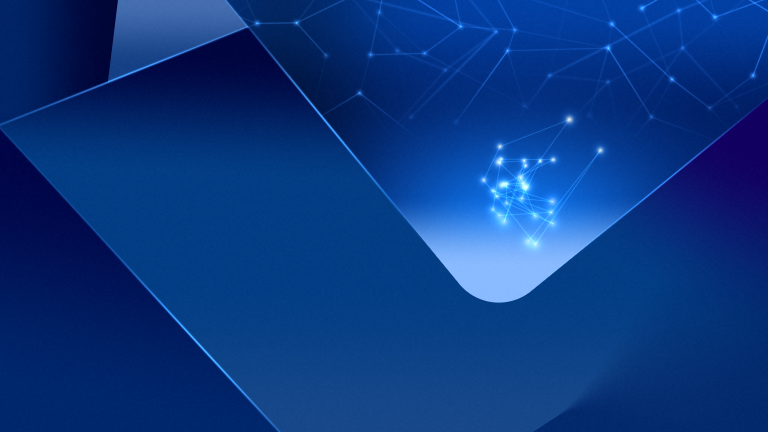
Reproduce this background procedurally as a WebGL 1 fragment shader.

```glsl
precision highp float;
// Overlapping deep blue panels around a rounded V-shaped window.
// Half-plane distances cut the panels; the window holds a radial glow,
// a jittered cell network and a scattered cluster of warm lights.
uniform vec2 u_resolution;

float hash(vec2 p) {
  p = fract(p * vec2(0.1031, 0.1137));
  p += dot(p, p.yx + 33.33);
  return fract((p.x + p.y) * p.x * 17.0);
}

vec2 hash2(vec2 p) {
  return vec2(hash(p + 3.7), hash(p.yx + 41.3));
}

// Antialiased coverage of a signed distance, positive inside
float cover(float d) {
  return clamp(d * u_resolution.y + 0.5, 0.0, 1.0);
}

float bell(float x, float width) {
  return exp(-x * x / (width * width));
}

float segment(vec2 p, vec2 a, vec2 b) {
  vec2 ab = b - a;
  return length(p - a - ab * clamp(dot(p - a, ab) / dot(ab, ab), 0.0, 1.0));
}

vec2 node(vec2 cell, vec2 size) {
  return (cell + 0.1 + 0.8 * hash2(cell)) * size;
}

// Nodes joined to two neighbours in the next column
float network(vec2 p, vec2 size, float thickness) {
  vec2 home = floor(p / size);
  float light = 0.0;
  for (int i = -1; i <= 1; i++) {
    for (int j = -1; j <= 1; j++) {
      vec2 cell = home + vec2(float(i), float(j));
      vec2 a = node(cell, size);
      float strength = hash(cell + 19.0);
      float step1 = floor(hash(cell + 7.0) * 3.0) - 1.0;
      vec2 b = node(cell + vec2(1.0, step1), size);
      vec2 c = node(cell + vec2(0.0, 1.0), size);
      light += 0.55 * strength * bell(segment(p, a, b), thickness);
      light += 0.3 * (1.0 - strength) * bell(segment(p, a, c), thickness);
      light += (0.3 + 0.6 * strength) * bell(length(p - a), 0.0065);
    }
  }
  return light;
}

vec3 windowColor(vec2 p) {
  vec3 color = mix(vec3(0.0, 0.11, 0.38), vec3(0.01, 0.25, 0.64), smoothstep(0.72, 1.0, p.y));
  color *= 1.0 - 0.4 * bell(p.x - 0.65, 0.22);
  float glow = exp(-dot((p - vec2(1.2, 0.45)) / vec2(0.34, 0.25), (p - vec2(1.2, 0.45)) / vec2(0.34, 0.25)));
  color = mix(color, vec3(0.06, 0.47, 0.95), glow);
  color = mix(color, vec3(0.54, 0.73, 1.0), 1.0 - smoothstep(0.38, 0.55, p.y));

  // Network across the top
  float band = smoothstep(0.67, 0.88, p.y + 0.03 * sin(p.x * 9.0));
  float links = network(p, vec2(0.16, 0.1), 0.0018);
  links += 0.45 * network(p * mat2(0.94, 0.34, -0.34, 0.94) + 5.0, vec2(0.23, 0.13), 0.003);
  color += vec3(0.3, 0.56, 0.8) * links * band * 0.75;

  // Warm lights joined by faint threads
  vec2 previous = vec2(1.2, 0.6);
  for (int i = 0; i < 30; i++) {
    float k = float(i);
    vec2 h = hash2(vec2(k * 7.3 + 2.0, k * 3.1 + 11.0));
    vec2 spread = vec2(0.22, 0.3) * (0.65 + 0.7 * step(23.5, k));
    vec2 lamp = vec2(1.22, 0.58) + (h - 0.5) * spread * vec2(1.2, 1.0);
    float size = 0.004 + 0.004 * hash(vec2(k, 5.0));
    float d = length(p - lamp);
    color += vec3(0.2, 0.4, 0.5) * 0.3 * bell(segment(p, previous, lamp), 0.0014);
    color += vec3(0.15, 0.3, 0.4) * 0.5 * bell(d, size * 2.2);
    color = mix(color, vec3(0.93, 0.94, 0.9), (0.4 + 0.55 * h.y) * bell(d, size));
    previous = lamp;
  }
  return color;
}

vec3 panelColor(vec2 p) {
  vec3 color = mix(vec3(0.09, 0.28, 0.54), vec3(0.01, 0.24, 0.52), smoothstep(0.0, 0.35, p.y));
  color = mix(color, vec3(0.0, 0.02, 0.25), smoothstep(0.6, 0.9, p.y + 0.04 * p.x));
  // Purple corner and lower fold on the right
  float corner = smoothstep(1.1, 1.5, dot(p, vec2(0.55, 0.83)));
  color = mix(color, vec3(0.07, 0.0, 0.38), corner * smoothstep(0.9, 1.2, p.x));
  float soft = 0.5 / u_resolution.y + 0.25 * smoothstep(1.28, 1.65, p.x);
  float fold = dot(p - vec2(1.234, 0.0), vec2(0.548, -0.836));
  return mix(color, vec3(0.0, 0.15, 0.41), 0.9 * smoothstep(-soft, soft, fold));
}

void main() {
  vec2 p = gl_FragCoord.xy / u_resolution.y;
  // Window: two nearly perpendicular sides with a rounded corner
  vec2 v = p - vec2(1.138, 0.2516);
  vec2 sides = vec2(dot(v, vec2(0.773, 0.635)), dot(v, vec2(-0.632, 0.775)));
  vec2 inset = 0.118 - sides;
  float opening = 0.118 - length(max(inset, 0.0)) - min(max(inset.x, inset.y), 0.0);
  float topEdge = dot(p - vec2(0.0, 0.711), vec2(-0.367, 0.93));
  float leftEdge = dot(p - vec2(0.0, 0.703), vec2(0.736, 0.677));

  // Dark backdrop and the pale upper strip
  vec3 lower = mix(vec3(0.0, 0.15, 0.42), vec3(0.0, 0.02, 0.28), smoothstep(0.1, 0.65, p.y + 0.2 * p.x));
  vec3 upper = mix(vec3(0.0, 0.14, 0.4), vec3(0.0, 0.02, 0.22), smoothstep(0.02, 0.25, p.x));
  vec3 strip = mix(vec3(0.08, 0.25, 0.52), vec3(0.27, 0.43, 0.69), smoothstep(0.84, 1.0, p.y));
  upper = mix(upper, strip, cover(p.x - 0.25 - 0.123 * (p.y - 0.8125)));
  vec3 color = mix(lower, panelColor(p), cover(leftEdge));
  color = mix(color, upper, cover(topEdge) * step(p.x, 0.75));
  color = mix(color, windowColor(p), cover(opening));

  // Lit rims
  float rim = bell(leftEdge, 0.0025) * (0.15 + 0.75 * bell(p.y - 0.2, 0.15)) * step(topEdge, 0.0);
  rim += bell(topEdge, 0.0025) * (0.25 + 0.5 * bell(p.x - 0.3, 0.18)) * step(sides.x, 0.0);
  rim += bell(sides.x, 0.0025) * (0.15 + 0.75 * bell(p.y - 0.73, 0.15)) * smoothstep(0.4, 0.55, p.y);
  rim += bell(sides.y, 0.002) * 0.6 * bell(p.x - 1.55, 0.16);
  color += vec3(0.3, 0.62, 0.85) * rim;
  color += 0.012 * (hash(floor(p * 288.0)) - 0.5);
  gl_FragColor = vec4(color, 1.0);
}
```
